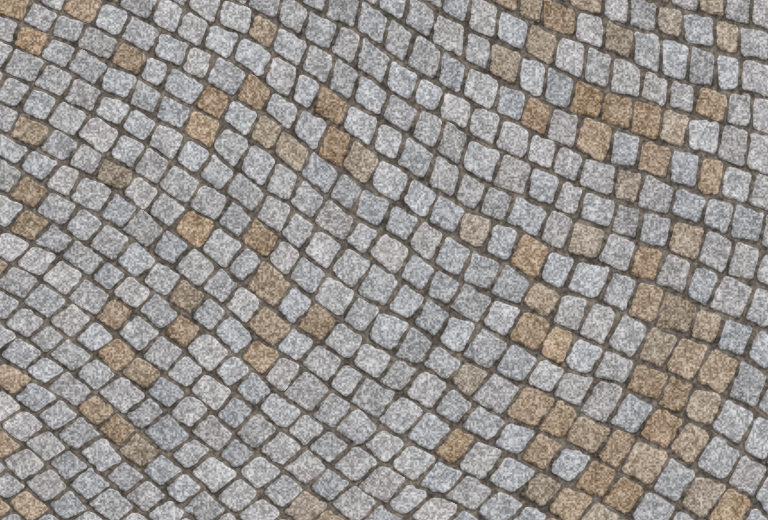
Reproduce this texture procedurally as a WebGL 2 fragment shader.

```glsl
#version 300 es
precision highp float;
// Granite sett paving: bent rows of rough square stones with sandy joints.
// A curved grid is cut into rows and jittered columns; each cell holds one
// blunt-cornered, slightly turned block shaded with mineral grain.
uniform vec2 u_resolution;
out vec4 fragColor;

const float STONES_PER_HEIGHT = 16.3;
const float PAVING_TILT = 0.52;      // mean slope of the rows, radians
const float COLUMN_BEND = 0.38;
const float ROW_FAN = 0.24;
const float ROW_WOBBLE = 0.20;
const float WIDTH_JITTER = 0.24;
const float GAP_MIN = 0.040;         // in stone units
const float GAP_VARIATION = 0.040;
const float EDGE_ROUGHNESS = 0.075;
const float BROWN_SHARE = 0.12;
const float BROWN_BAND_SHARE = 0.30; // extra share inside the band
const float BROWN_BAND_X = 0.48;
const float BROWN_BAND_WIDTH = 0.16;
const float FINE_GRAIN = 290.0;      // grains per canvas height
const float COARSE_GRAIN = 130.0;
const vec3 GREY = vec3(0.665, 0.663, 0.668);
const vec3 TAN = vec3(0.640, 0.555, 0.465);
const vec3 TAUPE = vec3(0.625, 0.585, 0.535);
const vec3 JOINT_DARK = vec3(0.27, 0.25, 0.23);
const vec3 JOINT_LIGHT = vec3(0.55, 0.51, 0.47);

float hash(vec2 p) {
    vec3 q = fract(vec3(p.xyx) * 0.1031);
    q += dot(q, q.yzx + 33.33);
    return fract((q.x + q.y) * q.z);
}

float noise(vec2 p) {
    vec2 i = floor(p), f = p - i;
    f = f * f * (3.0 - 2.0 * f);
    return mix(mix(hash(i), hash(i + vec2(1, 0)), f.x),
               mix(hash(i + vec2(0, 1)), hash(i + vec2(1, 1)), f.x), f.y);
}

mat2 rotation(float a) {
    return mat2(cos(a), sin(a), -sin(a), cos(a));
}

float roundedBox(vec2 p, vec2 halfSize, float radius) {
    vec2 q = abs(p) - halfSize + radius;
    return length(max(q, 0.0)) + min(max(q.x, q.y), 0.0) - radius;
}

// Lower edge of a row at position x
float rowEdge(float row, float x) {
    return row + ROW_WOBBLE * (noise(vec2(x * 0.6, row)) - 0.5);
}

// Left edge of a stone in its row
float columnEdge(float column, float row) {
    return column + WIDTH_JITTER * (hash(vec2(column, row + 57.0)) - 0.5);
}

void main() {
    vec2 p = (gl_FragCoord.xy - 0.5 * u_resolution) / u_resolution.y;

    // Curved paving coordinates
    vec2 q = rotation(PAVING_TILT) * p;
    vec2 bent = vec2(q.x + COLUMN_BEND * q.y * q.y, q.y - ROW_FAN * q.x * q.y);
    bent.y += 0.02 * sin(5.0 * q.x + 1.0);
    vec2 g = bent * STONES_PER_HEIGHT + 60.0;

    // Row and column of the current stone
    float row = floor(g.y);
    if (g.y < rowEdge(row, g.x)) row -= 1.0;
    else if (g.y > rowEdge(row + 1.0, g.x)) row += 1.0;
    float shift = hash(vec2(row, 9.0));
    float x = g.x + shift;
    float column = floor(x);
    if (x < columnEdge(column, row)) column -= 1.0;
    else if (x > columnEdge(column + 1.0, row)) column += 1.0;
    vec2 id = vec2(column, row);
    float h1 = hash(id + 11.0), h2 = hash(id + 23.0);
    float h3 = hash(id + 37.0), h4 = hash(id + 71.0);

    // Rough block inside its cell
    vec2 low = vec2(columnEdge(column, row), rowEdge(row, g.x));
    vec2 high = vec2(columnEdge(column + 1.0, row), rowEdge(row + 1.0, g.x));
    vec2 local = rotation(0.20 * (h1 - 0.5)) * (vec2(x, g.y) - 0.5 * (low + high));
    vec2 halfSize = 0.5 * (high - low) - GAP_MIN - GAP_VARIATION * vec2(h2, h3);
    halfSize *= 1.0 + 0.28 * (vec2(h3, h4) - 0.5) * local.yx;
    float d = roundedBox(local, halfSize, 0.09 + 0.08 * h4);
    d += EDGE_ROUGHNESS * (noise(g * 5.0 + h1 * 40.0) - 0.5);

    // Stone tint: grey, with brown ones gathered in a band
    vec2 centre = (id + vec2(0.5 - shift, 0.5) - 60.0) / STONES_PER_HEIGHT;
    float band = (dot(centre, vec2(cos(PAVING_TILT), sin(PAVING_TILT))) - BROWN_BAND_X)
               / BROWN_BAND_WIDTH;
    float brown = step(h2, BROWN_SHARE + BROWN_BAND_SHARE * exp(-band * band));
    vec3 cool = GREY + (h3 - 0.5) * vec3(-0.018, 0.0, 0.018);
    vec3 stone = mix(cool, mix(TAN, TAUPE, h3), brown);
    stone += 0.09 * (h4 - 0.5);

    // Mineral grain, worn patches and light from above
    float fine = noise(p * FINE_GRAIN + 300.0) - 0.5;
    float coarse = noise(rotation(0.6) * p * COARSE_GRAIN + 700.0) - 0.5;
    float patches = noise(g * 2.6 + 20.0) - 0.5;
    stone += 0.29 * fine + 0.13 * coarse + 0.07 * patches;
    float rim = smoothstep(-0.10, 0.0, d);
    stone += rim * (0.10 * clamp(local.y * 2.0, -1.0, 1.0) - 0.035);

    // Sandy joint, darkest beside the lower edges
    float grit = 0.52 + 0.7 * coarse + 0.5 * fine + 0.4 * patches;
    vec3 joint = mix(JOINT_DARK, JOINT_LIGHT, clamp(grit, 0.0, 1.0));
    joint *= 1.0 - 0.25 * smoothstep(0.1, -0.3, local.y) * smoothstep(0.12, 0.0, d);

    float blur = max(0.03, 0.7 * STONES_PER_HEIGHT / u_resolution.y);
    vec3 colour = mix(stone, joint, smoothstep(-blur, blur, d));
    fragColor = vec4(clamp(colour, 0.0, 1.0), 1.0);
}
```
